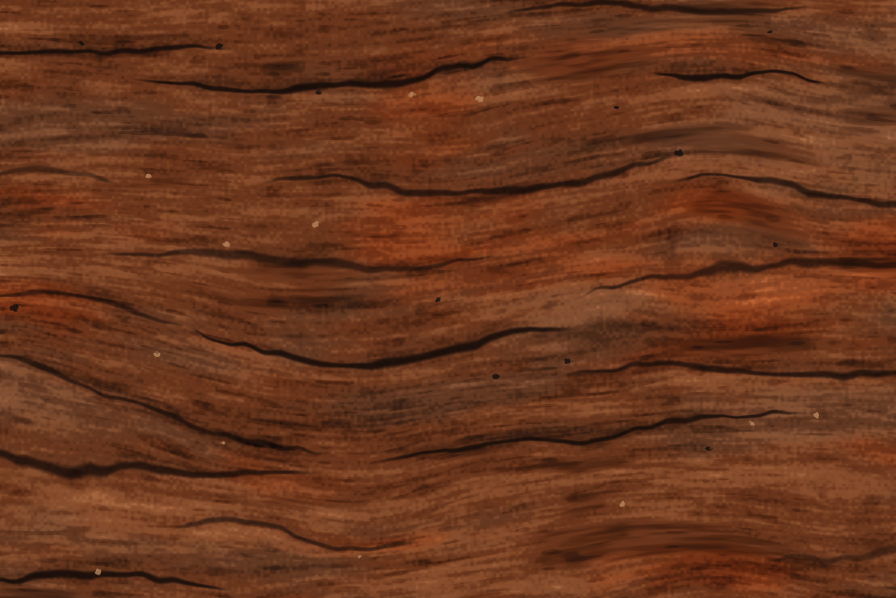
Give the GLSL for this texture, as a WebGL 1 fragment shader.

```glsl
precision highp float;
// Weathered reddish brown timber with its grain running sideways.
// Stretched noise in a gently warped space gives the fibres; a loop of
// tapered curves cuts the dark cracks, and a sparse grid scatters specks.

uniform vec2 u_resolution;

float hash(vec2 p) {
  vec3 q = fract(vec3(p.xyx) * 0.1031);
  q += dot(q, q.yzx + 33.33);
  return fract((q.x + q.y) * q.z);
}

float noise(vec2 p) {
  vec2 i = floor(p), f = fract(p);
  f = f * f * (3.0 - 2.0 * f);
  return mix(mix(hash(i), hash(i + vec2(1.0, 0.0)), f.x),
             mix(hash(i + vec2(0.0, 1.0)), hash(i + 1.0), f.x), f.y);
}

float fbm(vec2 p) {
  float sum = 0.0, gain = 0.53;
  for (int i = 0; i < 4; i++) {
    sum += gain * noise(p);
    p = p * 2.03 + 17.3;
    gain *= 0.5;
  }
  return sum;
}

// Wood colour from deep shadow (0) to a sunlit fibre (1).
vec3 woodRamp(float t) {
  vec3 c = mix(vec3(0.07, 0.04, 0.03), vec3(0.23, 0.11, 0.06), smoothstep(0.0, 0.22, t));
  c = mix(c, vec3(0.32, 0.15, 0.07), smoothstep(0.22, 0.38, t));
  c = mix(c, vec3(0.41, 0.205, 0.105), smoothstep(0.36, 0.52, t));
  c = mix(c, vec3(0.53, 0.30, 0.17), smoothstep(0.52, 0.77, t));
  return mix(c, vec3(0.68, 0.43, 0.27), smoothstep(0.77, 1.05, t));
}

// x: thin dark crack, y: soft shadow on its slope, z: lit lip.
vec3 cracks(vec2 p) {
  vec3 mask = vec3(0.0);
  float wobble = 0.022 * (noise(p * vec2(9.0, 5.0)) - 0.5)
               + 0.009 * (noise(p * vec2(34.0, 20.0)) - 0.5);
  for (int i = 0; i < 19; i++) {
    float k = float(i);
    float a = hash(vec2(k, 3.7)), b = hash(vec2(k, 11.2)), c = hash(vec2(k, 23.9));
    vec2 center = vec2(1.6 * fract(k * 0.618 + 0.3 * a), (k + b) / 18.0);
    float x = (p.x - center.x) / (0.13 + 0.27 * c);
    float taper = max(1.0 - x * x, 0.0);
    float slope = 0.2 * (a - 0.36);
    float d = p.y - center.y - slope * (p.x - center.x) - 0.012 * sin(3.0 * x + 6.0 * b) - wobble;
    float width = 0.0065 * taper * (0.25 + noise(vec2(p.x * 14.0, k * 7.0)));
    float strength = (0.4 + 0.6 * b) * smoothstep(0.0, 0.35, taper);
    float spread = d > 0.0 ? 0.024 : 0.009;
    mask.x = max(mask.x, strength * (1.0 - smoothstep(width * 0.4, width + 0.0035, abs(d))));
    mask.y = max(mask.y, strength * taper * exp(-abs(d) / spread));
    mask.z = max(mask.z, strength * taper * exp(-pow((d + 0.021) / 0.012, 2.0)));
  }
  return mask;
}

// Small irregular grains: x marks pale chips, y marks dark pits.
vec2 specks(vec2 p) {
  vec2 cell = floor(p * 9.0);
  vec2 center = (cell + 0.2 + 0.6 * vec2(hash(cell + 5.1), hash(cell + 8.3))) / 9.0;
  float kind = hash(cell + 41.7);
  float radius = 0.002 + 0.004 * hash(cell + 2.9);
  vec2 offset = (p - center) * vec2(0.8, 1.0);
  float d = length(offset) + 0.004 * (noise(p * 240.0) - 0.5);
  float dot = 1.0 - smoothstep(radius - 0.0015, radius + 0.0015, d);
  return dot * vec2(step(0.9, kind), step(kind, 0.08));
}

void main() {
  vec2 p = gl_FragCoord.xy / u_resolution.y;

  // Bend the plank so that the fibres flow in shallow waves.
  vec2 q = p;
  q.y += 0.11 * (noise(p * vec2(1.7, 2.6) + 4.0) - 0.5);
  q.y += 0.028 * (noise(p * vec2(5.0, 8.0) + 9.0) - 0.5);

  // Layers of grain from wide bands to single fibres.
  float bands = fbm(q * vec2(2.2, 12.0));
  float streaks = fbm(q * vec2(7.0, 48.0) + 31.0);
  float fibres = noise(q * vec2(11.0, 135.0) + 57.0);
  float threads = noise(q * vec2(30.0, 210.0) + 83.0);
  float grit = noise(p * 185.0);
  float tone = 0.59 + 0.46 * (bands - 0.5) + 0.42 * (streaks - 0.5)
             + 0.22 * (fibres - 0.5) + 0.16 * (threads - 0.5) + 0.17 * (grit - 0.5);

  // Short broken pores and sooty stains.
  float pores = smoothstep(0.72, 0.9, noise(q * vec2(24.0, 115.0) + 12.0));
  float stain = smoothstep(0.56, 0.76, fbm(q * vec2(4.0, 15.0) + 71.0));
  tone -= 0.14 * pores + 0.17 * stain * (0.5 + grit);

  vec3 crack = cracks(q);
  tone += 0.09 * crack.z - 0.27 * crack.y;
  vec3 color = woodRamp(tone);

  // Dusty grey weathering against fresher red fibres.
  float dust = smoothstep(0.45, 0.7, fbm(q * vec2(3.0, 11.0) + 19.0));
  float luma = dot(color, vec3(0.3, 0.59, 0.11));
  color = mix(color, luma * vec3(1.37, 0.9, 0.62), 0.5 * max(dust, 0.7 * crack.y));
  float red = smoothstep(0.52, 0.74, fbm(q * vec2(2.5, 9.0) + 47.0));
  color *= mix(vec3(1.0), vec3(1.1, 0.91, 0.74), red);

  color = mix(color, vec3(0.075, 0.04, 0.03), 0.85 * crack.x);
  vec2 speck = specks(p);
  color = mix(color, vec3(0.72, 0.53, 0.36), 0.8 * speck.x);
  color = mix(color, vec3(0.08, 0.06, 0.05), 0.85 * speck.y);
  gl_FragColor = vec4(color, 1.0);
}
```
